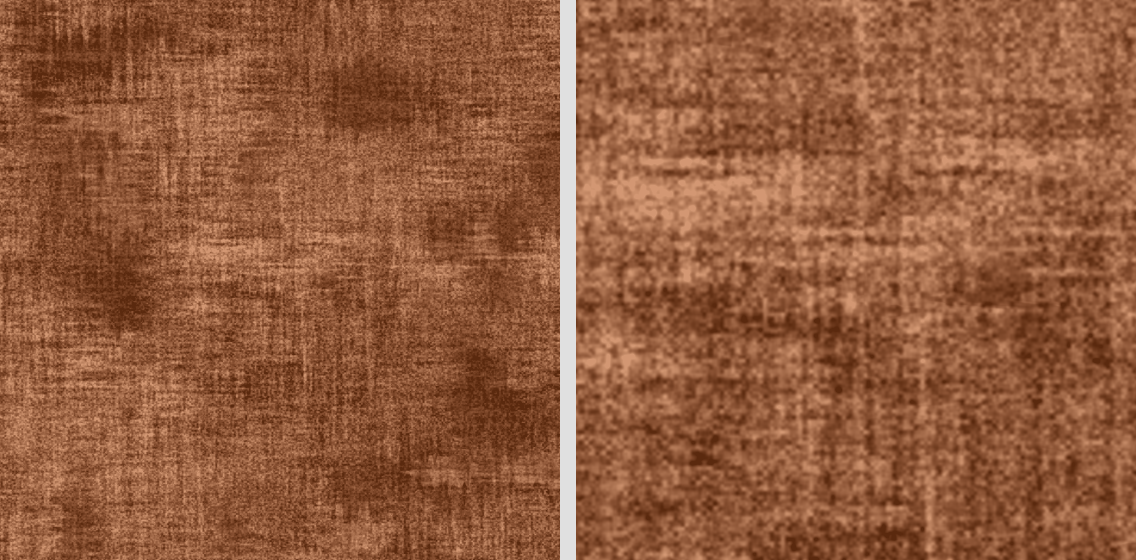
Left: the whole. Right: its middle third, enlarged.
A WebGL 1 fragment shader for this texture:

```glsl
precision highp float;
// Worn copper-brown woven fabric with ragged blocky patches, crossed threads and fine grain.

uniform vec2 u_resolution;

const vec3 DARK_RUST = vec3(0.40, 0.20, 0.09);
const vec3 MID_COPPER = vec3(0.54, 0.32, 0.20);
const vec3 PALE_COPPER = vec3(0.78, 0.55, 0.41);
const float MID_TONE = 0.37;

float hash(vec2 cell) {
  vec3 h = fract(cell.xyx * vec3(0.1031, 0.1030, 0.0973));
  h += dot(h, h.yzx + 33.33);
  return fract((h.x + h.y) * h.z);
}

// Value noise: its axis-aligned cells suit woven cloth.
float noise(vec2 p) {
  vec2 cell = floor(p);
  vec2 f = fract(p);
  f = f * f * (3.0 - 2.0 * f);
  float low = mix(hash(cell), hash(cell + vec2(1.0, 0.0)), f.x);
  float high = mix(hash(cell + vec2(0.0, 1.0)), hash(cell + vec2(1.0, 1.0)), f.x);
  return mix(low, high, f.y);
}

// Noise around zero, with its own cell counts and offset.
float layer(vec2 p, vec2 cells, float seed) {
  return noise(p * cells + seed * vec2(17.3, 41.7)) - 0.5;
}

// Octaves of stretched noise around zero.
float cloud(vec2 p, vec2 cells, float seed) {
  float sum = 0.0;
  float weight = 0.56;
  for (int i = 0; i < 4; i++) {
    sum += weight * layer(p, cells, seed + float(i));
    cells *= 2.1;
    weight *= 0.5;
  }
  return sum;
}

// Shift each row and column a little, so edges fray along the threads.
vec2 fray(vec2 p, float amount) {
  float rowShift = layer(p, vec2(7.0, 150.0), 1.0);
  float columnShift = layer(p, vec2(150.0, 7.0), 2.0);
  return p + amount * vec2(rowShift, columnShift);
}

// Soft mask of the places where a field rises above a level.
float patchMask(float field, float level, float softness) {
  return smoothstep(level - softness, level + softness, field);
}

vec3 copperRamp(float tone) {
  vec3 shadow = mix(DARK_RUST, MID_COPPER, tone / MID_TONE);
  vec3 shine = mix(MID_COPPER, PALE_COPPER, (tone - MID_TONE) / (1.0 - MID_TONE));
  return tone < MID_TONE ? shadow : shine;
}

void main() {
  vec2 p = gl_FragCoord.xy / u_resolution.y;
  vec2 q = fray(p, 0.05);

  // Threads in both directions, coarse and fine.
  float weft = layer(p, vec2(13.0, 170.0), 3.0) + 0.6 * layer(p, vec2(34.0, 256.0), 4.0);
  float warp = layer(p, vec2(190.0, 11.0), 5.0) + 0.6 * layer(p, vec2(256.0, 30.0), 6.0);

  // Worn light patches and dark brushed patches, wide or tall.
  float wideLight = cloud(q, vec2(4.5, 8.0), 11.0) + 0.09 * weft;
  float tallLight = cloud(q, vec2(9.0, 5.0), 21.0) + 0.09 * warp;
  float wideDark = cloud(q, vec2(4.0, 9.0), 31.0) + 0.10 * weft;
  float tallDark = cloud(q, vec2(11.0, 4.5), 41.0) + 0.13 * warp;
  float light = max(patchMask(wideLight, 0.14, 0.06), 0.8 * patchMask(tallLight, 0.17, 0.06));
  float dark = max(patchMask(wideDark, 0.15, 0.06), patchMask(tallDark, 0.16, 0.07));

  // Thread contrast varies over the cloth.
  float weftWear = 0.12 + 0.40 * noise(p * vec2(5.0, 9.0) + 53.0);
  float warpWear = 0.12 + 0.40 * noise(p * vec2(9.0, 5.0) + 71.0);

  // Pointed yarn grain, calmer in the dark patches.
  float grain = layer(p, vec2(300.0, 330.0), 7.0) + 0.45 * layer(p, vec2(470.0), 8.0);

  float tone = 0.42 + 0.60 * cloud(q, vec2(3.0, 5.0), 61.0);
  tone += 0.25 * light - 0.27 * dark * (1.0 - 0.5 * light);
  tone += weftWear * weft + warpWear * warp;
  tone += grain * mix(0.70, 0.45, dark);

  gl_FragColor = vec4(copperRamp(clamp(tone, -0.12, 1.12)), 1.0);
}
```
